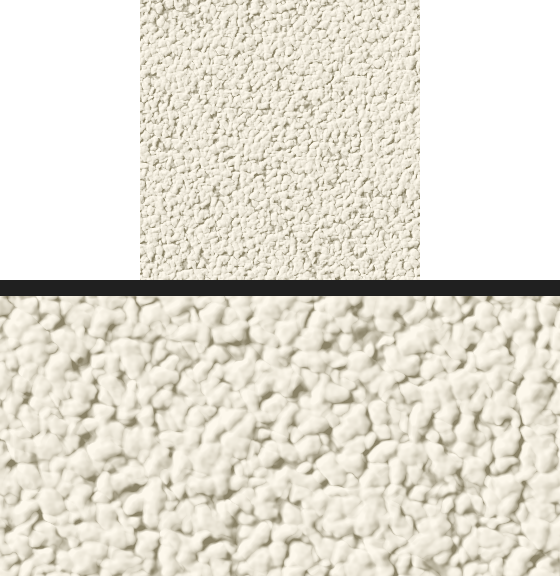
Top: the whole. Bottom: its middle third, enlarged.
A Shadertoy shader for this texture:

```glsl
// Cream roughcast plaster: a square panel of packed, side-lit grains on white.

vec2 hash2(vec2 p) {
    vec3 q = fract(p.xyx * vec3(0.1031, 0.1030, 0.0973));
    q += dot(q, q.yzx + 33.33);
    return fract((q.xx + q.yz) * q.zy);
}

float valueNoise(vec2 p) {
    vec2 cell = floor(p), f = fract(p);
    f = f * f * (3.0 - 2.0 * f);
    float low = mix(hash2(cell).x, hash2(cell + vec2(1, 0)).x, f.x);
    float high = mix(hash2(cell + vec2(0, 1)).x, hash2(cell + vec2(1, 1)).x, f.x);
    return mix(low, high, f.y);
}

// Soft union of the tilted oval domes scattered one to a cell
float grains(vec2 p, float steepness) {
    vec2 home = floor(p);
    float total = 0.0;
    for (int y = -1; y <= 1; y++) {
        for (int x = -1; x <= 1; x++) {
            vec2 cell = home + vec2(x, y);
            vec2 shape = hash2(cell + 71.0);
            vec2 d = p - cell - hash2(cell);
            float angle = 3.14159 * shape.x;
            d = mat2(cos(angle), -sin(angle), sin(angle), cos(angle)) * d;
            d *= vec2(1.2, 0.85);
            float dome = 0.45 + 0.55 * shape.y - steepness * dot(d, d);
            total += exp(16.0 * dome);
        }
    }
    return log(total) / 16.0;
}

float relief(vec2 p) {
    // Bend the grains so that their outlines are ragged
    vec2 bend = 0.4 * vec2(valueNoise(p * 1.3), valueNoise(p * 1.3 + 40.0));
    bend += 0.18 * vec2(valueNoise(p * 3.1 + 9.0), valueNoise(p * 3.1 + 60.0));
    float large = grains(p + bend, 1.3);
    float small = grains((p + bend) * 1.7 + 190.0, 0.8) - 0.25;
    float swell = 0.25 * (valueNoise(p * 0.22 + 90.0) - 0.5);
    float rough = 0.13 * valueNoise(p * 2.7) + 0.05 * valueNoise(p * 5.3);
    return max(large, small) + swell + rough - 0.05;
}

void mainImage(out vec4 fragColor, in vec2 fragCoord) {
    vec2 uv = (fragCoord - 0.5 * iResolution.xy) / iResolution.y;
    vec2 p = uv * 42.0 + 300.0;
    vec2 towardLight = vec2(-0.8, 0.6);

    // Facing light, cast shadow and depth of the gaps
    float height = relief(p);
    float facing = height - relief(p + 0.25 * towardLight);
    float shadow = 0.0;
    for (float reach = 0.3; reach < 0.8; reach += 0.2) {
        float blocker = relief(p + reach * towardLight);
        shadow = max(shadow, blocker - height - 0.55 * reach);
    }
    float gap = 1.0 - smoothstep(0.2, 0.5, height);

    float tone = 0.91 + 0.56 * max(facing, 0.0) + 1.2 * min(facing, 0.0);
    tone -= 0.9 * shadow + 0.4 * gap;
    tone += 0.1 * (valueNoise(p * 4.5 + 17.0) - 0.5);

    vec3 ochre = vec3(0.58, 0.55, 0.45);
    vec3 cream = vec3(0.97, 0.95, 0.90);
    vec3 plaster = mix(ochre, cream, clamp(tone, -0.1, 1.06));

    // Square panel with white margins
    float pixel = 1.0 / iResolution.y;
    float margin = smoothstep(-0.5 * pixel, 0.5 * pixel, abs(uv.x) - 0.5);
    fragColor = vec4(mix(plaster, vec3(1.0), margin), 1.0);
}
```
